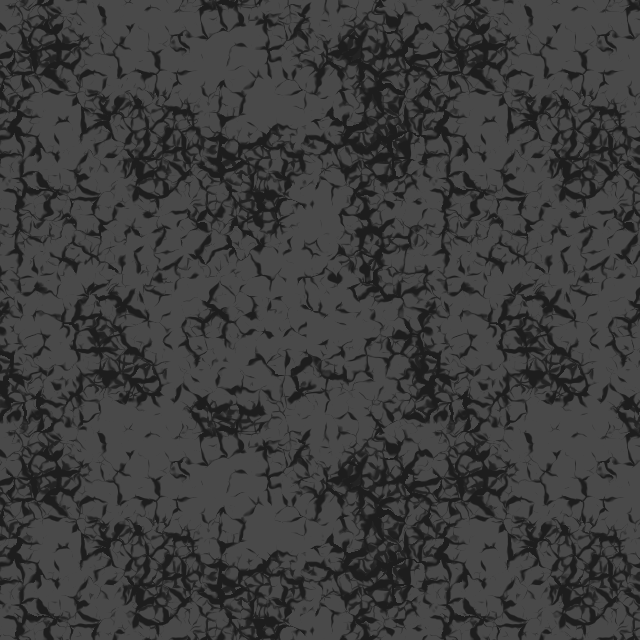
Reproduce this texture procedurally as a WebGL 2 fragment shader.

```glsl
#version 300 es
precision highp float;
// Dark grey stone covered with broken hairline cracks, repeating as a tile.
// Two warped Voronoi edge networks are widened or erased by noise, so that
// the lines break into flecks and gather into dense dark clusters.

uniform vec2 u_resolution;
out vec4 fragColor;

const float TILES = 1.5;              // tiles across the canvas
const vec3 STONE = vec3(0.287);
const vec3 CRACK = vec3(0.112);

// Sine hash in 0..1; the salt separates independent patterns.
float hash(vec2 cell, float salt) {
    return fract(sin(dot(cell, vec2(127.1, 311.7)) + salt * 74.7) * 43758.5453);
}

vec2 hash2(vec2 cell, float salt) {
    return vec2(hash(cell, salt), hash(cell, salt + 0.5));
}

// Smooth value noise that repeats once per tile.
float noise(vec2 tile, float cells, float salt) {
    vec2 p = tile * cells;
    vec2 i = floor(p);
    vec2 f = fract(p);
    f = f * f * (3.0 - 2.0 * f);
    vec2 lo = mod(i, cells);
    vec2 hi = mod(i + 1.0, cells);
    float bottom = mix(hash(lo, salt), hash(vec2(hi.x, lo.y), salt), f.x);
    float top = mix(hash(vec2(lo.x, hi.y), salt), hash(hi, salt), f.x);
    return mix(bottom, top, f.y);
}

// Ragged offset that makes the crack lines crooked.
vec2 warp(vec2 tile, float cells, float salt) {
    return vec2(noise(tile, cells, salt), noise(tile, cells, salt + 1.0)) - 0.5;
}

// Distance to the nearest Voronoi border, in cell units.
float borderDistance(vec2 tile, float cells, float salt) {
    vec2 p = tile * cells;
    vec2 base = floor(p);
    vec2 nearest = vec2(8.0);
    vec2 second = vec2(8.0);
    for (int y = -1; y <= 1; y++) {
        for (int x = -1; x <= 1; x++) {
            vec2 cell = base + vec2(x, y);
            vec2 toSeed = cell + hash2(mod(cell, cells), salt) - p;
            float d = dot(toSeed, toSeed);
            if (d < dot(nearest, nearest)) {
                second = nearest;
                nearest = toSeed;
            } else if (d < dot(second, second)) {
                second = toSeed;
            }
        }
    }
    return dot(0.5 * (nearest + second), normalize(second - nearest));
}

// Crack coverage; a negative half width fades the line away.
float cracks(vec2 tile, float cells, float halfWidth, float blur, float salt) {
    float d = borderDistance(tile, cells, salt);
    return 1.0 - smoothstep(halfWidth - blur, halfWidth + blur, d);
}

void main() {
    float side = min(u_resolution.x, u_resolution.y);
    vec2 tile = gl_FragCoord.xy / side * TILES;
    float pixel = TILES / side;

    // Crooked coordinates for the crack networks
    vec2 bent = tile + 0.017 * warp(tile, 44.0, 1.0)
                     + 0.007 * warp(tile, 92.0, 3.0);

    // Broad clusters and small-scale breaks
    float cluster = 0.65 * noise(tile, 8.0, 5.0)
                  + 0.35 * noise(tile, 17.0, 6.0) - 0.5;
    float breaks = noise(tile, 46.0, 7.0) - 0.5;
    float flecks = noise(tile, 70.0, 8.0) - 0.5;

    // Large cracks everywhere, fine ones mostly inside clusters
    float coarse = cracks(bent, 21.0, 0.045 + 0.30 * breaks + 0.28 * cluster,
                          max(0.065, 21.0 * pixel), 9.0);
    float fine = cracks(bent, 41.0, -0.06 + 0.36 * flecks + 0.75 * cluster,
                        max(0.12, 41.0 * pixel), 11.0);
    float dark = 1.0 - (1.0 - coarse) * (1.0 - 0.85 * fine);

    fragColor = vec4(mix(STONE, CRACK, dark), 1.0);
}
```
